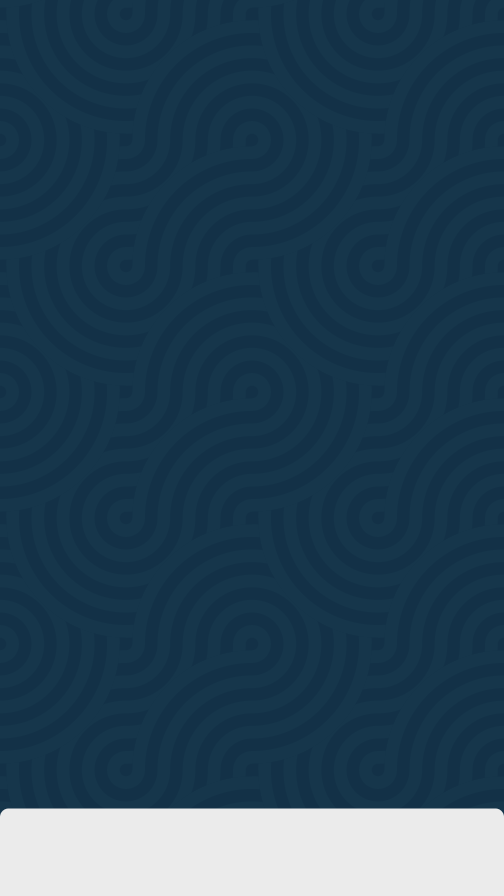
Reproduce this pattern procedurally as a WebGL 2 fragment shader.

```glsl
#version 300 es
precision highp float;

uniform vec2 u_resolution;
out vec4 fragColor;

const vec3 LIGHT_BLUE = vec3(0.086, 0.212, 0.294);
const vec3 DARK_BLUE = vec3(0.074, 0.194, 0.280);
const vec3 PANEL_GREY = vec3(0.920, 0.920, 0.920);

const float TILES_ACROSS = 4.0;    // two repeats of two tiles each
const float TOP_OFFSET = 0.111;    // first tile row below the top edge, in tiles
const float RINGS_PER_TILE = 5.0;
const float FAN_RADIUS = 0.95;     // reach of the upper fan, in tiles
const float PANEL_HEIGHT = 0.1736; // in canvas widths
const float PANEL_CORNER = 0.017;

// Coverage of the inside of a signed distance
float fill(float dist, float pixel) {
    return clamp(0.5 - dist / pixel, 0.0, 1.0);
}

// Evenly spaced dark rings, one centred on radius zero
float rings(float radius, float pixel) {
    float toRing = abs(fract(radius * RINGS_PER_TILE + 0.5) - 0.5);
    return fill((toRing - 0.25) / RINGS_PER_TILE, pixel);
}

// Corner that carries the upper fan, alternating over a 2 x 2 block
vec2 upperCorner(vec2 cell) {
    vec2 odd = mod(cell, 2.0);
    return vec2(1.0 - (1.0 - odd.x) * odd.y, odd.x);
}

// Two fans of arcs from opposite corners, one laid over the other
float fanTile(vec2 grid, float pixel) {
    vec2 local = fract(grid);
    vec2 corner = upperCorner(floor(grid));
    float upperRadius = distance(local, corner);
    float lowerRadius = distance(local, 1.0 - corner);
    float upperMask = fill(upperRadius - FAN_RADIUS, pixel);
    return mix(rings(lowerRadius, pixel), rings(upperRadius, pixel), upperMask);
}

float roundedBox(vec2 point, vec2 halfSize, float radius) {
    vec2 q = abs(point) - halfSize + radius;
    return length(max(q, 0.0)) + min(max(q.x, q.y), 0.0) - radius;
}

void main() {
    vec2 point = gl_FragCoord.xy / u_resolution.x;
    float pixel = 1.0 / u_resolution.x;
    float canvasHeight = u_resolution.y / u_resolution.x;

    // Interlaced arcs, counted down from the top edge
    vec2 grid = vec2(point.x, canvasHeight - point.y) * TILES_ACROSS;
    grid.y -= TOP_OFFSET;
    float dark = fanTile(grid, pixel * TILES_ACROSS);
    vec3 color = mix(LIGHT_BLUE, DARK_BLUE, dark);

    // Bottom panel with rounded upper corners
    float panel = roundedBox(point - vec2(0.5, 0.0), vec2(0.5, PANEL_HEIGHT), PANEL_CORNER);
    color = mix(color, PANEL_GREY, fill(panel, pixel));

    fragColor = vec4(color, 1.0);
}
```
